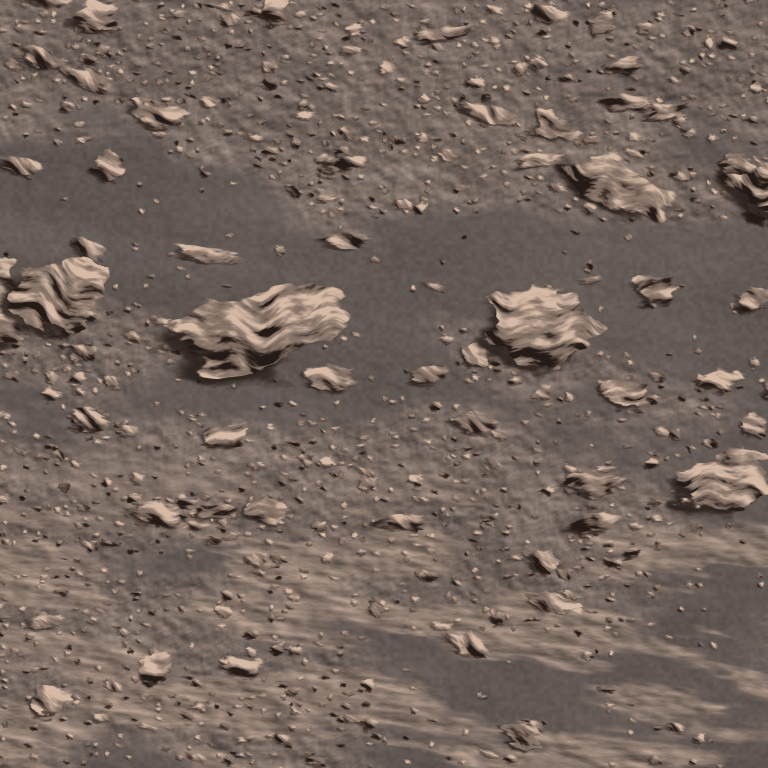
A three.js fragment shader for this texture:

```glsl
// Layered, wind-worn rocks scattered over grey sand, gravel and flat bedrock slabs.
varying vec2 vUv;

const vec3 SAND = vec3(0.37, 0.335, 0.32);
const vec3 GRAVEL = vec3(0.465, 0.41, 0.38);
const vec3 SLAB = vec3(0.57, 0.495, 0.445);
const vec3 SHADOW = vec3(0.14, 0.10, 0.085);
const vec3 ROCK = vec3(0.52, 0.445, 0.40);
const vec3 LIT = vec3(0.84, 0.73, 0.65);
const vec2 TO_LIGHT = vec2(0.25, 0.42);     // emboss step, in noise cells
const vec2 SHADOW_SHIFT = vec2(0.16, 0.24); // in rock radii, thrown to lower left
const vec2 STRATA = vec2(24.0, 66.0);       // rock layers per canvas
const vec2 BOULDER_BAND = vec2(0.36, 0.86); // heights that hold boulders
const float GROUND_TILT = 0.13;
const float EDGE = 0.0018;
const float TAU = 6.28319;

float hash(vec2 p) {
  vec3 q = fract(p.xyx * vec3(0.1031, 0.1030, 0.0973));
  q += dot(q, q.yzx + 33.33);
  return fract((q.x + q.y) * q.z);
}
vec2 hash2(vec2 p) { return vec2(hash(p), hash(p + 57.3)); }
vec2 rotate(vec2 p, float a) { return mat2(cos(a), sin(a), -sin(a), cos(a)) * p; }

float noise(vec2 p) {
  vec2 i = floor(p), f = fract(p);
  f = f * f * (3.0 - 2.0 * f);
  return mix(mix(hash(i), hash(i + vec2(1.0, 0.0)), f.x),
             mix(hash(i + vec2(0.0, 1.0)), hash(i + 1.0), f.x), f.y);
}
float fbm(vec2 p) {
  float sum = 0.0, amp = 0.53;
  for (int i = 0; i < 4; i++) {
    sum += amp * noise(p);
    p = p * 2.03 + 17.7;
    amp *= 0.5;
  }
  return sum;
}
// Positive on slopes that face the light.
float relief(vec2 p) { return fbm(p) - fbm(p + TO_LIGHT); }

// Share of gravel over sand: most at the top, least across the middle.
float gravelAt(vec2 uv) {
  float drift = fbm(rotate(uv, GROUND_TILT) * vec2(3.0, 7.0) + 4.0);
  float bias = 0.22 * smoothstep(0.68, 0.92, uv.y) + 0.15 * (1.0 - smoothstep(0.2, 0.42, uv.y));
  return smoothstep(0.44, 0.62, drift + bias - 0.02);
}

vec3 ground(vec2 uv) {
  vec2 p = rotate(uv, GROUND_TILT);
  float gravel = gravelAt(uv);
  // Wind ripples from layered sines
  float bend = 1.3 * sin(p.x * 9.0) + 0.7 * sin(p.x * 17.0 + p.y * 11.0);
  float ripple = sin(p.y * 75.0 + bend) + 0.6 * sin(p.y * 43.0 - bend);
  vec3 sand = SAND * (0.87 + 0.26 * fbm(p * vec2(4.0, 13.0)) + 0.015 * ripple);
  sand += 0.05 * (noise(uv * 190.0) - 0.5);
  // Coarse, embossed grit
  vec3 grit = GRAVEL * (0.82 + 0.36 * fbm(p * vec2(14.0, 24.0)) + 0.75 * relief(uv * vec2(65.0, 85.0)));
  vec3 color = mix(sand, grit, 0.12 + 0.88 * gravel);
  // Flat bedrock slabs in the lower part
  float layers = fbm(p * vec2(6.0, 30.0) + 9.0);
  float low = 1.0 - smoothstep(0.28, 0.46, uv.y);
  vec3 slab = SLAB * (1.0 + 1.1 * relief(p * vec2(24.0, 85.0)));
  return mix(color, slab, 0.8 * low * smoothstep(0.5, 0.64, layers + 0.06 * gravel));
}

// Irregular polygon of about unit radius.
float facets(vec2 p, vec2 key) {
  float d = -1.0;
  for (int k = 0; k < 7; k++) {
    float n = float(k), a = (n + 0.8 * hash(key + n)) * TAU / 7.0;
    d = max(d, dot(p, vec2(cos(a), sin(a))) - mix(0.55, 1.0, hash(key + n + 9.5)));
  }
  return d;
}

// Cracked strata, brighter toward the top of the rock.
vec3 rockColor(vec2 p, vec2 q, vec2 key) {
  vec2 t = p * STRATA + key * 7.3;
  t.y += 0.6 * sin(p.x * 40.0 + key.x) + 0.3 * sin(p.x * 95.0);
  float top = smoothstep(-0.6, 0.6, q.y + 0.2 * q.x);
  float crack = 1.0 - smoothstep(0.28, 0.42, fbm(t * vec2(0.7, 0.9) + 31.0));
  float light = 0.36 + 0.34 * top + 1.9 * relief(t) - 0.4 * crack * (1.0 - 0.6 * top);
  return mix(mix(SHADOW, ROCK, smoothstep(0.0, 0.42, light)), LIT, smoothstep(0.4, 0.95, light));
}

// One jittered rock per chosen cell; onGravel thins them out over bare sand.
vec3 scatter(vec3 color, vec2 uv, vec2 cells, vec2 radius, float density, float onGravel, vec2 band) {
  for (int n = 0; n < 9; n++) {
    vec2 id = floor(uv * cells) + vec2(mod(float(n), 3.0) - 1.0, 1.0 - floor(float(n) / 3.0 + 0.01));
    vec2 key = id + cells.x * 1.7 + 11.0;
    float pick = hash(key);
    vec2 center = (id + 0.15 + 0.7 * hash2(key + 3.1)) / cells;
    if (pick > density || center.y < band.x || center.y > band.y) continue;
    vec2 p = rotate(uv - center, GROUND_TILT + 0.6 * (hash(key + 5.7) - 0.5));
    vec2 size = radius * mix(vec2(0.6), vec2(1.25), hash2(key + 8.3));
    vec2 q = p / size;
    if (dot(q, q) > 4.5 || pick > density * mix(1.0, gravelAt(center), onGravel)) continue;
    float rough = 0.7 * (fbm(q * vec2(1.8, 2.6) + key * 5.1) - 0.5);
    float soft = EDGE / size.y;
    float shade = facets(q + SHADOW_SHIFT, key) + rough;
    color = mix(color, SHADOW, 0.8 * (1.0 - smoothstep(-0.12 - soft, 0.06 + soft, shade)));
    float body = 1.0 - smoothstep(-soft, soft, facets(q, key) + rough);
    color = mix(color, rockColor(p, q, key), body);
  }
  return color;
}

void main() {
  vec2 anywhere = vec2(-1.0, 2.0);
  vec3 color = ground(vUv);
  // From fine pebbles up to boulders
  color = scatter(color, vUv, vec2(75.0, 90.0), vec2(0.0052, 0.0036), 0.3, 0.85, anywhere);
  color = scatter(color, vUv, vec2(32.0, 42.0), vec2(0.012, 0.0075), 0.26, 0.8, anywhere);
  color = scatter(color, vUv, vec2(12.0, 17.0), vec2(0.036, 0.018), 0.25, 0.35, anywhere);
  color = scatter(color, vUv, vec2(4.5, 6.0), vec2(0.105, 0.062), 0.36, 0.0, BOULDER_BAND);
  gl_FragColor = vec4(color, 1.0);
}
```
